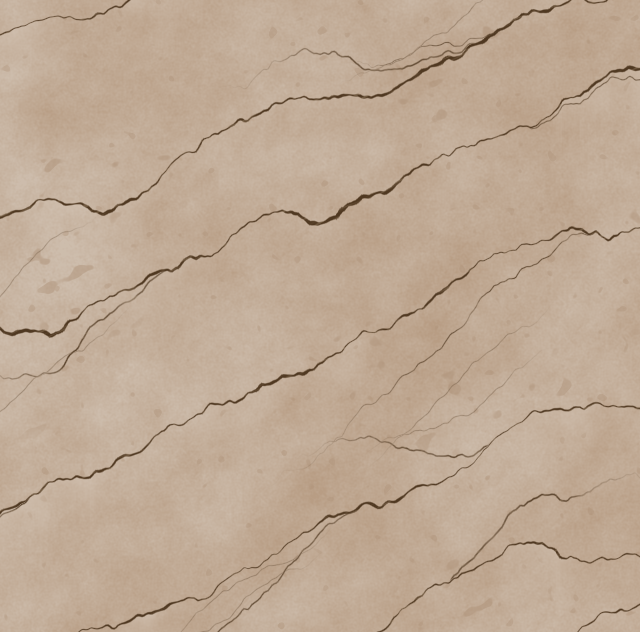
Write a WebGL 2 fragment shader that draws this texture.

```glsl
#version 300 es
precision highp float;
// Warm beige marble with mottled clouds and dark, branching diagonal cracks.

uniform vec2 u_resolution;
out vec4 fragColor;

vec2 hash2(vec2 p) {
  vec3 q = fract(p.xyx * vec3(0.1031, 0.1030, 0.0973));
  q += dot(q, q.yzx + 33.33);
  return fract((q.xx + q.yz) * q.zy);
}

float gradDot(vec2 cell, vec2 offset) {
  return dot(hash2(cell) * 2.0 - 1.0, offset);
}

// Gradient noise, roughly -0.7 to 0.7
float noise(vec2 p) {
  vec2 i = floor(p), f = fract(p);
  vec2 u = f * f * f * (f * (f * 6.0 - 15.0) + 10.0);
  vec2 e = vec2(1.0, 0.0);
  return mix(mix(gradDot(i, f), gradDot(i + e.xy, f - e.xy), u.x),
             mix(gradDot(i + e.yx, f - e.yx), gradDot(i + 1.0, f - 1.0), u.x), u.y);
}

float fbm(vec2 p) {
  float sum = 0.0, amp = 1.0;
  for (int i = 0; i < 6; i++) {
    sum += amp * noise(p);
    p = mat2(1.6, 1.2, -1.2, 1.6) * p + 17.3;
    amp *= 0.62;
  }
  return sum;
}

// Jagged height offset of a crack along x
float wander(float x, float seed) {
  float row = seed * 7.31 + 40.4;
  return 0.13 * noise(vec2(x * 2.3 + seed * 0.37, row))
       + 0.060 * noise(vec2(x * 6.5 + seed * 0.61, row + 90.2))
       + 0.026 * noise(vec2(x * 17.0, row + 180.3))
       + 0.011 * noise(vec2(x * 43.0, row + 270.4))
       + 0.005 * noise(vec2(x * 95.0, row + 360.1));
}

// Signed distance from a curve y(x), corrected for its slope
float curveDistance(float y, float curveY) {
  float slope = dFdx(curveY) * u_resolution.y;
  return (y - curveY) / sqrt(1.0 + slope * slope);
}

float stroke(float d, float halfWidth) {
  float px = 0.9 / u_resolution.y;
  return 1.0 - smoothstep(halfWidth - px, halfWidth + px, abs(d));
}

void main() {
  vec2 p = gl_FragCoord.xy / u_resolution.y;
  vec2 along = vec2(dot(p, vec2(0.9, 0.43)), 1.5 * dot(p, vec2(-0.43, 0.9)));

  // Stone: warped clouds, mottling and fine grain
  vec2 warp = 0.12 * vec2(noise(p * 5.0 + 8.0), noise(p * 5.0 + 47.0));
  float tone = 1.9 * fbm((along + warp) * 2.6 + 5.7) + 1.0 * fbm(p * 13.0 + 31.0)
             + 0.6 * noise(p * 110.0) + 0.9 * noise(p * 240.0) + 0.6 * (0.5 - p.x);
  tone = clamp(tone, -1.7, 1.9);
  vec3 col = vec3(0.760, 0.674, 0.592) + tone * vec3(0.023, 0.034, 0.043);

  // Sparse brown flecks, large and small
  float rough = 0.25 * noise(p * 60.0);
  float region = smoothstep(0.0, 0.25, noise(p * 3.5 + 12.0));
  float fleck = smoothstep(0.32, 0.42, noise(along * 24.0 + 60.0) + rough) * region;
  fleck = max(fleck, 0.8 * smoothstep(0.36, 0.46, noise(p * 50.0 + 9.0)));
  col = mix(col, vec3(0.68, 0.57, 0.47), 0.5 * fleck);

  float crack = 0.0, glow = 0.0;
  for (int i = 0; i < 7; i++) {
    float id = float(i) + 1.0;
    vec2 h = hash2(vec2(id, 3.7));
    vec2 k = hash2(vec2(id, 9.2));

    // Main crack, swelling and thinning along its length
    float pathY = -0.66 + 0.225 * id + 0.08 * (h.x - 0.5)
                + (0.33 + 0.22 * h.y) * p.x + wander(p.x, id);
    float d = curveDistance(p.y, pathY);
    float swell = smoothstep(-0.25, 0.4, noise(vec2(p.x * 6.0, id * 3.3)));
    float ragged = 1.0 + 1.1 * noise(vec2(p.x * 55.0, id * 5.7));
    float halfWidth = mix(0.0011, 0.0029, k.x) * (0.35 + 0.9 * swell) * ragged;
    crack = max(crack, stroke(d, halfWidth));

    // Pale mineral patches below some stretches
    float patchy = smoothstep(0.05, 0.3, noise(vec2(p.x * 5.0 + 3.0, id * 8.9)));
    float spread = 0.7 + 1.2 * noise(p * 18.0 + id);
    glow = max(glow, patchy * spread * smoothstep(-0.001, 0.002, -d) * exp(-28.0 * abs(d)));

    // Thin branches leaving the main crack to either side
    for (int j = 0; j < 2; j++) {
      float seed = id * 2.0 + float(j) + 20.0;
      vec2 b = hash2(vec2(seed, 1.9));
      vec2 c = hash2(vec2(seed, 6.4));
      float t = (p.x - b.x) * (c.x < 0.6 ? -1.0 : 1.0);
      float rise = (c.y < 0.6 ? -1.0 : 1.0) * (0.12 + 0.3 * b.y) * t;
      float branchY = pathY + rise + 0.8 * wander(p.x, seed) * smoothstep(0.0, 0.2, t);
      float reach = 0.25 + 0.35 * fract(c.x * 7.0);
      float fade = smoothstep(0.0, 0.01, t) * (1.0 - smoothstep(0.4 * reach, reach, t));
      float gaps = 0.75 + 0.7 * noise(vec2(p.x * 24.0, seed * 2.3));
      float thin = 0.0005 + 0.0008 * fade * fract(c.y * 5.0);
      crack = max(crack, fade * gaps * stroke(curveDistance(p.y, branchY), thin));
    }

    // Faint isolated hairline
    vec2 center = hash2(vec2(id, 15.1));
    float run = p.x - center.x;
    float hairY = center.y + (0.3 + 0.6 * k.y) * run + 0.8 * wander(p.x, id + 50.0);
    float hairFade = 1.0 - smoothstep(0.05, 0.16, abs(run));
    crack = max(crack, 0.4 * hairFade * stroke(curveDistance(p.y, hairY), 0.0006));
  }

  // Fill the cracks with dark and lighter brown streaks
  col = mix(col, vec3(0.83, 0.77, 0.71), clamp(0.65 * glow, 0.0, 0.7));
  float streak = smoothstep(-0.1, 0.45, noise(along * vec2(28.0, 190.0)));
  vec3 fill = mix(vec3(0.31, 0.22, 0.13), vec3(0.44, 0.35, 0.25), streak);
  fragColor = vec4(mix(col, fill, clamp(crack, 0.0, 1.0)), 1.0);
}
```
